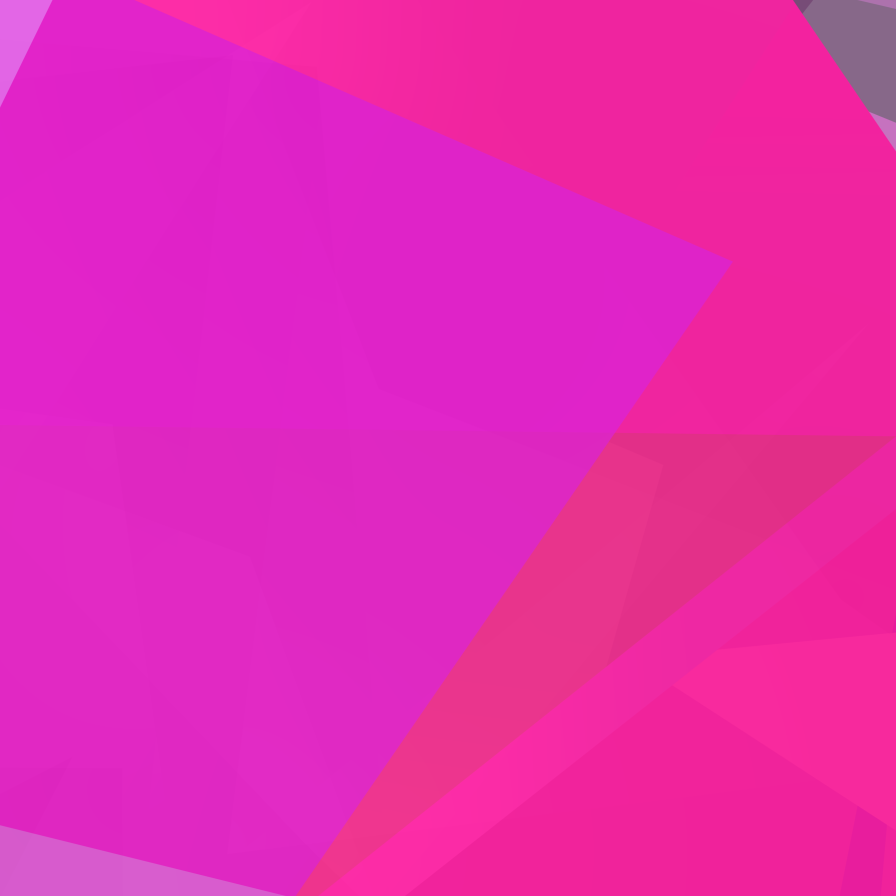
Write a Shadertoy shader that draws this background.

```glsl
// Flat overlapping translucent planes: a magenta sheet over hot pink with a crimson wedge.
#define MAGENTA vec3(0.878, 0.140, 0.788)
#define MAGENTA_LOW vec3(0.868, 0.152, 0.755)
#define PINK vec3(0.940, 0.145, 0.625)
#define PINK_DEEP vec3(0.940, 0.133, 0.605)
#define PINK_BRIGHT vec3(0.968, 0.160, 0.615)
#define CRIMSON vec3(0.905, 0.200, 0.545)
#define ORCHID vec3(0.845, 0.360, 0.805)
#define MAUVE vec3(0.530, 0.410, 0.540)
#define FACETS 12
#define FACET_STRENGTH 0.008

// Antialiased mask of the half plane to the left of the line a -> b
float leftOf(vec2 p, vec2 a, vec2 b) {
    vec2 d = normalize(b - a);
    float pixel = 1.0 / min(iResolution.x, iResolution.y);
    float dist = d.x * (p.y - a.y) - d.y * (p.x - a.x);
    return smoothstep(-0.7 * pixel, 0.7 * pixel, dist);
}

vec2 hash2(float n) {
    return fract(sin(vec2(n * 12.99, n * 78.23) + 1.7) * 4375.85);
}

// Faint wedges of light fading away from randomly placed edges
float facetShade(vec2 p) {
    float shade = 0.0;
    for (int i = 0; i < FACETS; i++) {
        vec2 corner = hash2(float(i) + 1.0);
        float angle = 6.2832 * hash2(float(i) + 31.0).x;
        vec2 along = vec2(cos(angle), sin(angle));
        float wedge = leftOf(p, corner, corner + along)
                    * leftOf(p, corner + along.yx, corner);
        float fade = exp(-3.0 * distance(p, corner));
        shade += (mod(float(i), 2.0) * 2.0 - 1.0) * wedge * fade;
    }
    return shade * FACET_STRENGTH;
}

// Hot pink ground, brighter toward the upper left
vec3 pinkGround(vec2 p) {
    float glow = (1.0 - smoothstep(0.2, 0.6, p.x)) * smoothstep(0.6, 0.95, p.y);
    vec3 color = PINK + glow * vec3(0.05, 0.03, 0.03);
    float rightSide = leftOf(p, vec2(0.80, 0.86), vec2(0.89, 1.0));
    return color + (1.0 - rightSide) * smoothstep(0.75, 0.9, p.y) * vec3(0.015, -0.010, 0.0);
}

// Crimson wedge, diagonal band and the planes beneath them
vec3 lowerPlanes(vec2 p, vec3 color, float belowHorizon) {
    float aboveBand = leftOf(p, vec2(0.355, 0.0), vec2(1.0, 0.513));
    float aboveFloor = leftOf(p, vec2(0.452, 0.0), vec2(1.0, 0.432));

    float darkSide = leftOf(p, vec2(0.740, 0.480), vec2(0.703, 0.349));
    float darkTop = leftOf(p, vec2(0.684, 0.505), vec2(0.948, 0.393));
    vec3 crimson = CRIMSON - max(darkSide, darkTop) * vec3(0.018, 0.015, 0.010);
    crimson += (1.0 - smoothstep(0.0, 0.3, p.y)) * vec3(0.025, 0.0, 0.005);

    vec3 band = mix(vec3(0.980, 0.165, 0.645), vec3(0.930, 0.155, 0.635),
                    smoothstep(0.5, 0.8, p.x));

    float wedge = leftOf(p, vec2(1.0, 0.294), vec2(0.801, 0.275))
                * leftOf(p, vec2(0.749, 0.236), vec2(1.0, 0.073));
    vec3 ground = mix(PINK_DEEP, PINK_BRIGHT, wedge);
    float streak = leftOf(p, vec2(0.983, 0.0), vec2(0.990, 0.080))
                 * leftOf(p, vec2(0.957, 0.100), vec2(0.937, 0.0))
                 * (1.0 - wedge);
    ground -= streak * vec3(0.03, 0.02, -0.01);

    vec3 planes = mix(ground, band, aboveFloor);
    planes = mix(planes, crimson, aboveBand);
    return mix(color, planes, belowHorizon);
}

// Mauve corner at the upper right with its lighter and darker slivers
vec3 mauveCorner(vec2 p, vec3 color) {
    vec3 corner = MAUVE;
    corner = mix(corner, vec3(0.78, 0.45, 0.75),
                 leftOf(p, vec2(1.0, 0.863), vec2(0.973, 0.874)));
    corner = mix(corner, vec3(0.68, 0.45, 0.68),
                 leftOf(p, vec2(0.957, 1.0), vec2(1.0, 0.990)));
    corner = mix(corner, vec3(0.47, 0.30, 0.47),
                 leftOf(p, vec2(0.895, 0.984), vec2(0.9076, 1.0)));
    return mix(color, corner, leftOf(p, vec2(0.885, 1.0), vec2(1.0, 0.831)));
}

void mainImage(out vec4 fragColor, in vec2 fragCoord) {
    vec2 p = fragCoord / iResolution.xy;
    float belowHorizon = leftOf(p, vec2(1.0, 0.513), vec2(0.684, 0.517));

    vec3 color = lowerPlanes(p, pinkGround(p), belowHorizon);
    color = mauveCorner(p, color);

    // Large magenta sheet, cut at two corners to show orchid
    float sheet = leftOf(p, vec2(0.818, 0.708), vec2(0.150, 1.0))
                * leftOf(p, vec2(0.330, 0.0), vec2(0.818, 0.708));
    float topCut = leftOf(p, vec2(0.0586, 1.0), vec2(0.0, 0.880));
    float bottomCut = leftOf(p, vec2(0.0, 0.079), vec2(0.319, 0.0));
    vec3 magenta = mix(MAGENTA, MAGENTA_LOW, belowHorizon);
    magenta += (1.0 - smoothstep(0.0, 0.5, p.x)) * vec3(0.010, 0.002, 0.004);
    magenta = mix(vec3(0.89, 0.40, 0.90), magenta, topCut);
    magenta = mix(ORCHID, magenta, bottomCut);
    color = mix(color, magenta, sheet);

    fragColor = vec4(clamp(color + facetShade(p), 0.0, 1.0), 1.0);
}
```
